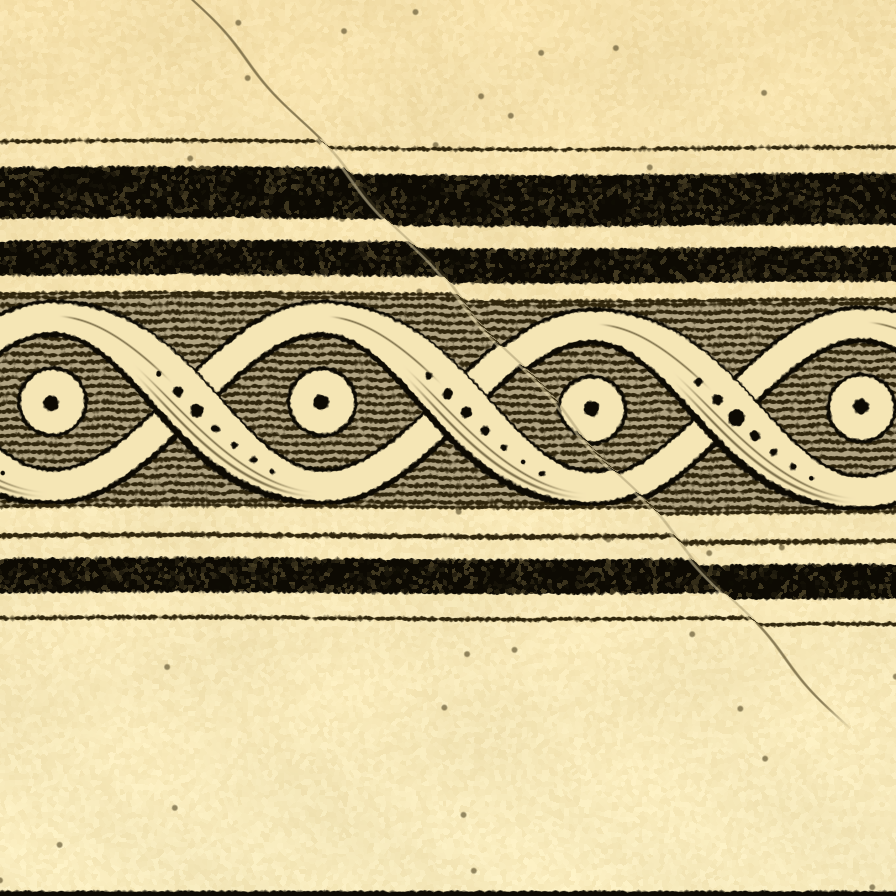
This pattern is drawn by a WebGL 1 fragment shader. Its source:

```glsl
precision highp float;
uniform vec2 u_resolution;

#define PI 3.14159265
#define PITCH 0.301
#define FIRST_EYE 0.0586
#define AXIS 0.449
#define SWING 0.094
#define STRAND 0.0172
#define SWELL 0.0135
#define HATCH 0.0091
#define TEAR_SLIP 0.0075
#define ROUGH 0.0026
#define INK vec3(0.05, 0.04, 0.01)
#define PAPER vec3(0.96, 0.90, 0.71)

const vec3 BROWN = vec3(0.19, 0.15, 0.05);
const vec3 OLIVE = vec3(0.40, 0.35, 0.21);
const vec3 STONE = vec3(0.69, 0.64, 0.51);

float hash(vec2 p) {
  return fract(sin(dot(p, vec2(127.1, 311.7))) * 4375.85);
}

// Cellular noise: distance to the nearest point, and that point's random id
vec2 cellular(vec2 p) {
  vec2 cell = floor(p), nearest = vec2(9.0, 0.0);
  for (int j = -1; j <= 1; j++) {
    for (int i = -1; i <= 1; i++) {
      vec2 c = cell + vec2(float(i), float(j));
      float d = length(c + vec2(hash(c), hash(c + 41.3)) - p);
      if (d < nearest.x) nearest = vec2(d, hash(c + 17.9));
    }
  }
  return nearest;
}

float cover(float d) {
  float soft = max(0.0013, 0.8 / u_resolution.y);
  return 1.0 - smoothstep(-soft, soft, d);
}

void paint(inout vec3 color, vec3 ink, float d) {
  color = mix(color, ink, cover(d));
}

float band(float v, float centre, float halfWidth) {
  return abs(v - centre) - halfWidth;
}

// Signed distance from a half-wave strand; dir 1 falls, -1 rises
float strandOffset(float v, float u, float dir) {
  float slope = SWING * PI / PITCH * sin(PI * u);
  return (v + dir * SWING * cos(PI * u)) / sqrt(1.0 + slope * slope);
}

void drawBraid(inout vec3 color, float x, float v, float wear) {
  float along = (x - FIRST_EYE) / PITCH;
  float cell = floor(along), u = along - cell;
  float bulge = sin(PI * u) * sin(PI * u);

  // Eyes
  float eyeCell = floor(along + 0.5);
  vec2 eye = vec2((along - eyeCell) * PITCH, v);
  vec2 jitter = vec2(hash(vec2(eyeCell, 3.0)), hash(vec2(eyeCell, 8.0))) - 0.5;
  paint(color, INK, length(eye) - 0.0395 + wear);
  paint(color, PAPER, length(eye) - 0.0352 + wear);
  paint(color, INK, length(eye - 0.004 * jitter) - 0.0085 + wear);

  // Rising strand passes beneath the falling one
  float under = strandOffset(v, u, -1.0);
  paint(color, INK, abs(under - 0.0008) - STRAND - 0.0038 + wear);
  paint(color, PAPER, abs(under) - STRAND + 0.0012 + wear);

  float over = strandOffset(v, u, 1.0);
  float width = STRAND + SWELL * bulge;
  paint(color, INK, abs(over - 0.0008 - 0.002 * bulge) - width - 0.0038 + wear);
  paint(color, PAPER, abs(over) - width + 0.0012 + wear);

  // Engraved contours
  float lower = smoothstep(0.3, 0.45, u) * (1.0 - smoothstep(0.75, 0.98, u));
  float upper = smoothstep(0.02, 0.1, u) * (1.0 - smoothstep(0.35, 0.45, u));
  float contours = lower * max(cover(band(over, 0.42 * width, 0.0009)),
                               cover(band(over, 0.7 * width, 0.0012)));
  contours = max(contours, upper * cover(band(over, -0.1 * width, 0.0009)));
  color = mix(color, OLIVE, 0.85 * contours);

  // Beads along the crossing
  for (int i = 0; i < 7; i++) {
    float n = float(i), at = 0.395 + 0.07 * n;
    float radius = 0.0032 + 0.0045 * exp(-0.5 * (n - 2.0) * (n - 2.0));
    radius *= 0.75 + 0.45 * hash(vec2(cell, n));
    vec2 bead = vec2((u - at) * PITCH, v + SWING * cos(PI * at));
    paint(color, INK, length(bead) - radius + wear);
  }
}

void main() {
  vec2 p = gl_FragCoord.xy / u_resolution;
  float depth = 1.0 - p.y;
  vec2 grain = cellular(p * 170.0);
  float wear = ROUGH * (grain.x - 0.45);

  // Paper tint, grain and sparse specks
  float mottle = sin(p.x * 17.0 + 2.0 * sin(p.y * 11.0)) * sin(p.y * 23.0 + p.x * 7.0);
  vec3 color = PAPER + mix(vec3(0.01, 0.02, 0.03), vec3(0.0, -0.02, -0.04), p.y);
  color += 0.012 * mottle + 0.07 * (grain.y - 0.5) * vec3(0.5, 0.7, 1.0);
  vec2 speck = cellular(p * 22.0);
  color = mix(color, OLIVE, 0.7 * step(0.88, speck.y) * cover((speck.x - 0.07) / 22.0));

  // Oblique tear: the right side slips down
  float tear = p.x - 0.215 - 0.9 * depth - 0.004 * sin(depth * 47.0);
  float y = depth - TEAR_SLIP * smoothstep(-0.002, 0.002, tear);
  y += 0.0012 * sin(p.x * 8.0);

  // Hatched panel
  float panel = band(y, 0.4465, 0.1185);
  float ripple = 0.0006 * sin(p.x * 70.0) + 0.0005 * sin(p.x * 173.0);
  float stripe = (abs(fract((y + ripple) / HATCH) - 0.5) - 0.23) * HATCH;
  vec3 hatch = mix(STONE, BROWN, cover(stripe + 1.5 * wear));
  paint(color, hatch, panel);
  drawBraid(color, p.x, y - AXIS, wear);

  // Fine rules
  float rules = min(band(y, 0.158, 0.0018), band(y, 0.69, 0.0019));
  rules = min(rules, min(band(y, 0.328, 0.0017), band(y, 0.565, 0.0018)));
  rules = min(rules, band(y, 0.598, 0.0025));
  paint(color, BROWN, rules + 1.4 * wear);

  // Heavy bars with thin, speckled ink
  float bars = min(band(y, 0.2155, 0.0285), band(y, 0.2884, 0.0192));
  bars = min(bars, band(y, 0.6426, 0.0192));
  float thin = smoothstep(0.55, 1.0, cellular(p * 210.0 + 5.0).y);
  paint(color, mix(INK, OLIVE, 0.6 * thin), bars + 1.5 * wear);
  paint(color, INK, 0.9945 - depth + wear);

  // Tear edge: pale lip beside a fading shadow
  float torn = 1.0 - smoothstep(0.78, 0.82, depth);
  float printed = cover(band(depth, 0.425, 0.27));
  color = mix(color, PAPER, 0.5 * torn * printed * cover(abs(tear + 0.004) - 0.002));
  color = mix(color, OLIVE, torn * mix(0.75, 0.3, printed) * cover(abs(tear) - 0.0018));

  gl_FragColor = vec4(clamp(color, 0.0, 1.0), 1.0);
}
```
